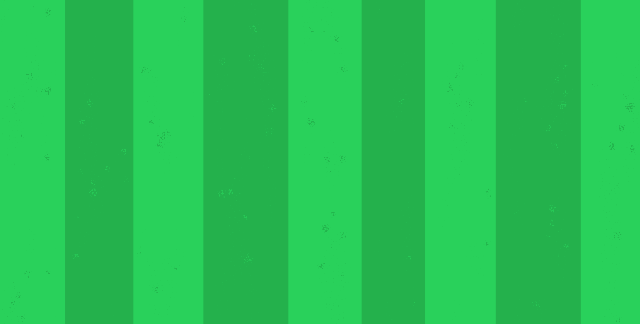
Reproduce this pattern procedurally as a WebGL 1 fragment shader.

```glsl
precision highp float;
// Upright stripes of uneven width in two greens, with straight clean edges.
// Small stippled blotches and faint speckle wear each stripe towards the other
// tone; they gather in loose vertical trails around the stripe middles.

uniform vec2 u_resolution;

const vec3 LIGHT_GREEN = vec3(0.16, 0.82, 0.355);
const vec3 DARK_GREEN = vec3(0.14, 0.695, 0.30);
const vec3 WORN_LIGHT = vec3(0.12, 0.64, 0.27);  // marks on light stripes
const vec3 WORN_DARK = vec3(0.16, 0.84, 0.36);   // marks on dark stripes

// Stripe boundaries as fractions of the width
const vec4 EDGES_LEFT = vec4(0.1016, 0.2083, 0.3177, 0.4505);
const vec4 EDGES_RIGHT = vec4(0.5651, 0.6641, 0.7747, 0.9076);

const float CELL_SIZE = 0.046;      // blotch grid, fraction of the height
const float BLOTCH_SHARE = 0.36;    // chance of a blotch inside a trail
const float BLOTCH_RADIUS = 0.021;
const float EDGE_MARGIN = 0.032;    // calm zone beside each boundary
const float GRAIN_SCALE = 190.0;    // stipple grains per height
const float MARK_STRENGTH = 0.62;

vec2 hash2(vec2 p) {
  vec3 q = fract(p.xyx * vec3(0.1031, 0.1030, 0.0973));
  q += dot(q, q.yzx + 33.33);
  return fract((q.xx + q.yz) * q.zy);
}

float gradientDot(vec2 cell, vec2 offset) {
  float angle = 6.28319 * hash2(cell).x;
  return dot(vec2(cos(angle), sin(angle)), offset);
}

float gradientNoise(vec2 p) {
  vec2 i = floor(p);
  vec2 f = fract(p);
  vec2 u = f * f * f * (f * (f * 6.0 - 15.0) + 10.0);
  float low = mix(gradientDot(i, f),
                  gradientDot(i + vec2(1.0, 0.0), f - vec2(1.0, 0.0)), u.x);
  float high = mix(gradientDot(i + vec2(0.0, 1.0), f - vec2(0.0, 1.0)),
                   gradientDot(i + 1.0, f - 1.0), u.x);
  return mix(low, high, u.y);
}

// Distance to the nearest boundary, in fractions of the width
float edgeDistance(float x) {
  vec4 d = min(abs(x - EDGES_LEFT), abs(x - EDGES_RIGHT));
  return min(min(d.x, d.y), min(d.z, d.w));
}

// 1 on light stripes, 0 on dark ones: the sign flips at every boundary
float lightStripe(float x, float pixel) {
  vec4 a = clamp(2.0 * (x - EDGES_LEFT) / pixel, -1.0, 1.0);
  vec4 b = clamp(2.0 * (x - EDGES_RIGHT) / pixel, -1.0, 1.0);
  vec4 s = a * b;
  return 0.5 + 0.5 * s.x * s.y * s.z * s.w;
}

// Tall, wandering zones where wear collects
float trail(vec2 p, float aspect) {
  float zone = smoothstep(-0.2, 0.3, gradientNoise(p * vec2(13.0, 3.5) + 41.0));
  return zone * smoothstep(0.0, EDGE_MARGIN, edgeDistance(p.x / aspect));
}

// Scattered soft round patches, one candidate per grid cell
float blotches(vec2 p, float aspect) {
  vec2 home = floor(p / CELL_SIZE);
  float cover = 0.0;
  for (int j = -1; j <= 1; j++) {
    for (int i = -1; i <= 1; i++) {
      vec2 cell = home + vec2(float(i), float(j));
      vec2 centre = (cell + hash2(cell + 17.0)) * CELL_SIZE;
      vec2 pick = hash2(cell + 83.0);
      vec2 look = hash2(cell + 151.0);
      float present = step(pick.x, BLOTCH_SHARE * trail(centre, aspect));
      float radius = BLOTCH_RADIUS * mix(0.65, 1.1, look.x);
      float d = length((p - centre) * vec2(1.0, 0.85)) / radius;
      float patchCover = 1.0 - smoothstep(0.25, 1.0, d);
      cover = max(cover, present * patchCover * mix(0.35, 1.0, look.y));
    }
  }
  return cover;
}

void main() {
  float aspect = u_resolution.x / u_resolution.y;
  vec2 p = gl_FragCoord.xy / u_resolution.y;
  float x = gl_FragCoord.x / u_resolution.x;

  // Stripes
  float light = lightStripe(x, 1.0 / u_resolution.x);
  vec3 color = mix(DARK_GREEN, LIGHT_GREEN, light);

  // Stippled wear
  float cover = max(blotches(p, aspect), 0.24 * trail(p, aspect));
  cover *= smoothstep(0.0, 0.012, edgeDistance(x));
  float grain = gradientNoise(p * GRAIN_SCALE);
  float threshold = mix(0.5, -0.15, cover);
  float mark = smoothstep(threshold, threshold + 0.3, grain);
  vec3 worn = mix(WORN_DARK, WORN_LIGHT, light);
  color = mix(color, worn, MARK_STRENGTH * mark * smoothstep(0.0, 0.5, cover));

  gl_FragColor = vec4(color, 1.0);
}
```
